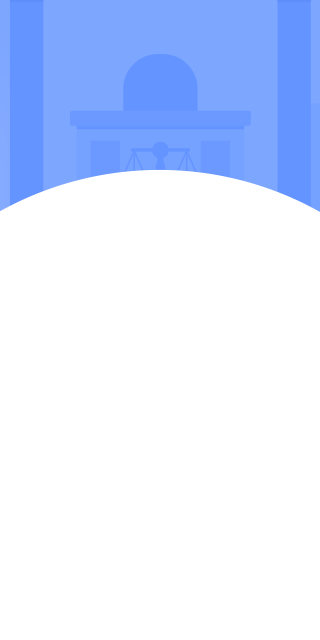
A Shadertoy shader for this background:

```glsl
const vec3 SKY = vec3(0.49, 0.65, 1.0);
const vec3 SKY_LIGHT = vec3(0.52, 0.67, 1.0);
const vec3 DEEP = vec3(0.39, 0.58, 1.0);
const vec3 MID = vec3(0.42, 0.60, 1.0);
const vec3 WALL = vec3(0.46, 0.63, 1.0);
const vec3 WHITE = vec3(1.0);

// Signed distance to a box given by two corners, with rounded corners
float boxDist(vec2 p, vec2 lo, vec2 hi, float radius) {
    vec2 d = abs(p - 0.5 * (lo + hi)) - 0.5 * (hi - lo) + radius;
    return length(max(d, 0.0)) + min(max(d.x, d.y), 0.0) - radius;
}

float circleDist(vec2 p, vec2 center, float radius) {
    return length(p - center) - radius;
}

float segmentDist(vec2 p, vec2 a, vec2 b, float halfWidth) {
    vec2 ab = b - a;
    float t = clamp(dot(p - a, ab) / dot(ab, ab), 0.0, 1.0);
    return length(p - a - ab * t) - halfWidth;
}

vec3 paint(vec3 base, vec3 color, float dist, float pixel) {
    return mix(base, color, clamp(0.5 - dist / pixel, 0.0, 1.0));
}

// Beam, hub, stand and hanging cords; m is mirrored about the axis
float balanceDist(vec2 m) {
    float d = boxDist(m, vec2(-0.0924, 0.463), vec2(0.0924, 0.474), 0.004);
    d = min(d, circleDist(m, vec2(0.0, 0.469), 0.026));
    float standWidth = 0.009 + 0.006 * smoothstep(0.495, 0.525, m.y);
    d = min(d, boxDist(m, vec2(-standWidth, 0.48), vec2(standWidth, 0.56), 0.0));
    for (int i = -1; i <= 1; i++) {
        vec2 foot = vec2(0.082 + 0.0286 * float(i), 0.537);
        d = min(d, segmentDist(m, vec2(0.082, 0.471), foot, 0.0025));
    }
    return d;
}

// Tall side columns with a thin shaded cap
vec3 drawColumns(vec3 color, vec2 m, float pixel) {
    color = paint(color, DEEP, boxDist(m, vec2(0.3659, -0.1), vec2(0.4701, 0.8), 0.0), pixel);
    return paint(color, DEEP * vec3(0.95, 0.96, 0.98),
                 boxDist(m, vec2(0.3659, -0.1), vec2(0.4701, 0.006), 0.0), pixel);
}

vec3 drawHall(vec3 color, vec2 m, float pixel) {
    // Dome: a rounded top cut off by the cornice
    float dome = max(boxDist(m, vec2(-0.116, 0.169), vec2(0.116, 0.6), 0.108), m.y - 0.36);
    color = paint(color, DEEP, dome, pixel);
    // Wall, windows and the shadow below the cornice
    color = paint(color, WALL, boxDist(m, vec2(-0.2617, 0.38), vec2(0.2617, 0.8), 0.0), pixel);
    color = paint(color, MID, boxDist(m, vec2(0.1263, 0.440), vec2(0.2174, 0.8), 0.0), pixel);
    color = paint(color, DEEP, boxDist(m, vec2(-0.2617, 0.38), vec2(0.2617, 0.404), 0.0), pixel);
    color = paint(color, MID, boxDist(m, vec2(-0.2826, 0.346), vec2(0.2826, 0.393), 0.006), pixel);
    return paint(color, DEEP, balanceDist(m), pixel);
}

void mainImage(out vec4 fragColor, in vec2 fragCoord) {
    // Canvas is one unit wide and two high, measured down from the top
    vec2 uv = fragCoord / iResolution.xy;
    vec2 p = vec2(uv.x, 2.0 - 2.0 * uv.y);
    vec2 m = vec2(abs(p.x - 0.5013), p.y);
    float pixel = 1.0 / iResolution.x;

    // Sky, paler toward the lower left edge
    float paleness = smoothstep(0.1, 0.0, p.x) * smoothstep(0.0, 0.6, p.y);
    vec3 color = mix(SKY, SKY_LIGHT, paleness);
    color = paint(color, WALL, boxDist(p, vec2(0.96, 0.323), vec2(1.1, 0.8), 0.0), pixel);

    color = drawColumns(color, m, pixel);
    color = drawHall(color, m, pixel);

    // Broad white curve; everything below its crown stays white
    float hill = circleDist(p, vec2(0.498, 1.556), 1.025);
    hill = min(hill, 1.0 - p.y);
    color = paint(color, WHITE, hill, pixel);

    fragColor = vec4(color, 1.0);
}
```
